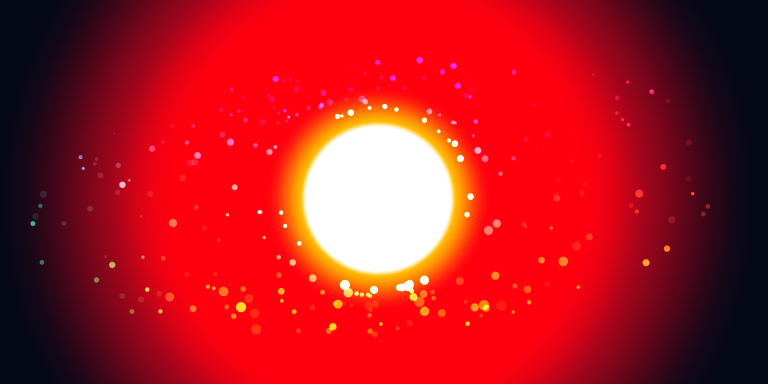
This background is drawn by a Shadertoy shader. Its source:

```glsl
// A white-hot disc glowing through orange into red, fading to navy at the sides.
// Ten tilted elliptical orbits of scattered sparks surround it; each spark takes
// its hue from its orbit angle and is added as light over the radial gradient.

float hash(float n) {
    return fract(sin(n * 12.9898) * 43758.547);
}

vec3 hueColor(float hue) {
    return clamp(abs(mod(hue * 6.0 + vec3(0.0, 4.0, 2.0), 6.0) - 3.0) - 1.0, 0.0, 1.0);
}

// Red field, dark surroundings and the warm halo hugging the disc
vec3 backdrop(float dist) {
    float fade = clamp((dist - 0.53) / 0.47, 0.0, 1.0);
    vec3 color = mix(vec3(1.0, 0.0, 0.06), vec3(0.72, 0.02, 0.11), smoothstep(0.0, 0.4, fade));
    color = mix(color, vec3(0.02, 0.03, 0.09), smoothstep(0.15, 1.0, fade));
    float halo = 1.0 - smoothstep(0.18, 0.295, dist);
    color = mix(color, vec3(1.0, 0.8, 0.0), halo);
    return mix(vec3(1.0), color, smoothstep(0.186, 0.204, dist));
}

vec3 sparks(vec2 p, float pixel) {
    vec3 light = vec3(0.0);
    for (int ring = 0; ring < 10; ring++) {
        float k = float(ring);
        float tilt = 0.011 * k;
        mat2 turn = mat2(cos(tilt), sin(tilt), -sin(tilt), cos(tilt));
        for (int i = 0; i < 25; i++) {
            float seed = k * 37.0 + float(i) + 1.0;
            float angle = 6.28318 * hash(seed);
            float spread = k + 0.45 * (hash(seed + 411.3) - 0.5);
            vec2 radii = vec2(0.24 + 0.073 * spread, 0.24 + 0.0125 * spread);
            vec2 center = turn * (radii * vec2(cos(angle), sin(angle)));

            // Sparks on the near, lower side are larger and brighter
            float near = 0.5 - 0.5 * sin(angle);
            float size = mix(0.004, 0.012, pow(hash(seed + 733.7), 1.5)) * mix(0.75, 1.15, near);
            float strength = mix(0.12, 1.0, pow(hash(seed + 157.1), 1.8));
            strength = max(strength, 1.0 - 0.35 * k);

            // Inner orbits bleach to white
            vec3 tint = mix(hueColor(fract(-angle / 6.28318)), vec3(1.0), max(0.2, 0.95 - 0.3 * k));
            tint = mix(tint, tint * vec3(1.0, 0.9, 0.35), near * smoothstep(0.0, 3.0, k));
            float dist = length(p - center);
            light += tint * strength * (1.0 - smoothstep(size - pixel, size + pixel, dist));
        }
    }
    return light;
}

void mainImage(out vec4 fragColor, in vec2 fragCoord) {
    vec2 p = (fragCoord - 0.5 * iResolution.xy) / iResolution.y - vec2(-0.015, -0.018);
    vec3 color = backdrop(length(p)) + sparks(p, 0.8 / iResolution.y);
    fragColor = vec4(clamp(color, 0.0, 1.0), 1.0);
}
```
